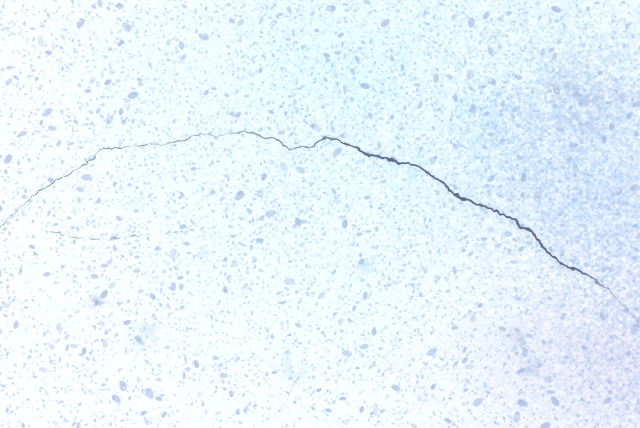
Write a Shadertoy shader that draws this texture.

```glsl
// Pale, sun-bleached stone crossed by a thin jagged crack and a fainter branch.
// Soft tint fields and mottled noise form the ground, jittered grids of small
// ellipses form the speckles, and noise-warped polylines form the cracks.

float hash(vec2 p) {
    vec3 q = fract(p.xyx * vec3(0.1031, 0.1030, 0.0973));
    q += dot(q, q.yzx + 33.33);
    return fract((q.x + q.y) * q.z);
}

float noise(vec2 p) {
    vec2 i = floor(p), f = fract(p);
    f = f * f * (3.0 - 2.0 * f);
    return mix(mix(hash(i), hash(i + vec2(1, 0)), f.x),
               mix(hash(i + vec2(0, 1)), hash(i + vec2(1, 1)), f.x), f.y);
}

float fbm(vec2 p) {
    float sum = 0.0, amp = 0.5;
    for (int i = 0; i < 4; i++) {
        sum += amp * noise(p);
        p = mat2(1.6, 1.2, -1.2, 1.6) * p + 7.3;
        amp *= 0.5;
    }
    return sum / 0.9375;
}

float glow(vec2 p, vec2 center, vec2 size) {
    vec2 d = (p - center) / size;
    return exp(-dot(d, d));
}

float segment(vec2 p, vec2 a, vec2 b) {
    vec2 ab = b - a;
    return length(p - a - ab * clamp(dot(p - a, ab) / dot(ab, ab), 0.0, 1.0));
}

// One jittered ellipse per grid cell; returns its coverage
float speckles(vec2 p, float scale, float chance, float radius, float seed) {
    float turn = seed * 0.7;
    p = mat2(cos(turn), sin(turn), -sin(turn), cos(turn)) * p * scale + seed * 17.0;
    vec2 cell = floor(p);
    vec2 d = fract(p) - 0.3 - 0.4 * vec2(hash(cell + 3.1), hash(cell + 8.7));
    float a = 6.283 * hash(cell + 5.3);
    d = mat2(cos(a), sin(a), -sin(a), cos(a)) * d;
    d.x *= 0.6;
    float r = radius * mix(0.45, 1.0, hash(cell + 21.9));
    float aa = 0.7 * scale / iResolution.y;
    float weight = mix(0.35, 1.0, hash(cell + 41.0));
    return weight * step(hash(cell + 13.7), chance) * (1.0 - smoothstep(r - aa, r + aa, length(d)));
}

void mainImage(out vec4 fragColor, in vec2 fragCoord) {
    vec2 p = fragCoord / iResolution.y;
    float px = 1.0 / iResolution.y;
    float cloud = fbm(p * 6.0);

    // Broad tints: cyan above, blue at right, lavender at lower right
    float cyan = glow(p, vec2(0.98, 0.88), vec2(0.62, 0.40)) + 0.35 * glow(p, vec2(0.8, 0.4), vec2(0.5, 0.4));
    float blue = glow(p, vec2(1.40, 0.68), vec2(0.30, 0.24)) + 0.8 * glow(p, vec2(1.52, 0.42), vec2(0.22, 0.22));
    float lavender = glow(p, vec2(1.52, 0.13), vec2(0.34, 0.27));
    vec3 col = vec3(0.99, 1.0, 1.0);
    col = mix(col, vec3(0.89, 0.99, 1.0), clamp(cyan * (0.55 + 0.6 * cloud), 0.0, 1.0));
    col = mix(col, vec3(0.81, 0.89, 0.99), clamp(blue * (0.35 + 0.8 * cloud), 0.0, 1.0));
    col = mix(col, vec3(0.87, 0.88, 0.97), clamp(lavender * (0.5 + 0.7 * cloud), 0.0, 1.0));

    // Fine grain, strongest in the tinted regions
    float rough = clamp(0.12 + 0.4 * cyan + 0.75 * blue + 0.6 * lavender, 0.0, 1.0);
    float grain = 0.6 * noise(p * vec2(120.0, 150.0)) + 0.4 * noise(p.yx * 260.0 + 9.0) - 0.5;
    col += rough * grain * vec3(0.26, 0.20, 0.09);

    // Stains: center, radius, strength
    vec4 stains[11] = vec4[11](
        vec4(0.32, 0.54, 0.025, 0.4), vec4(0.49, 0.42, 0.028, 0.55),
        vec4(0.34, 0.22, 0.030, 0.6), vec4(0.855, 0.385, 0.022, 0.6),
        vec4(0.225, 0.292, 0.013, 1.1), vec4(0.685, 0.135, 0.038, 0.45),
        vec4(1.21, 0.205, 0.022, 0.8), vec4(1.24, 0.145, 0.022, 0.7),
        vec4(1.35, 0.77, 0.075, 0.7), vec4(1.12, 0.71, 0.055, 0.45),
        vec4(0.94, 0.60, 0.045, 0.5));
    float mottled = smoothstep(0.3, 0.7, fbm(p * 55.0));
    for (int i = 0; i < 11; i++) {
        vec4 s = stains[i];
        float k = s.w * mottled * glow(p, s.xy, s.zz);
        vec3 tint = mix(vec3(0.77, 0.93, 0.98), vec3(0.68, 0.74, 0.88), smoothstep(0.5, 0.75, s.w));
        col = mix(col, tint, min(k, 1.0));
    }

    // Speckles from tiny and dense to large and sparse
    for (int i = 0; i < 5; i++) {
        float k = float(i);
        float cover = speckles(p, 92.0 - 16.0 * k, (0.24 + 0.32 * rough) / (1.0 + 0.35 * k), 0.22, k + 1.0);
        vec3 tint = mix(vec3(0.70, 0.82, 0.97), vec3(0.64, 0.70, 0.86), 0.2 * k);
        col = mix(col, tint, 0.75 * cover);
    }
    col = mix(col, vec3(0.99, 1.0, 1.0), 0.7 * speckles(p, 75.0, 0.4 * rough, 0.24, 9.0));

    // Main crack and branch, roughened by warping the plane
    vec2 q = p + 0.016 * (vec2(fbm(p * 28.0), fbm(p * 28.0 + 40.0)) - 0.5)
               + 0.005 * (vec2(noise(p * 130.0), noise(p * 130.0 + 60.0)) - 0.5);
    vec2 crack[19] = vec2[19](
        vec2(-0.02, 0.45), vec2(0.078, 0.547), vec2(0.166, 0.594), vec2(0.244, 0.652),
        vec2(0.40, 0.664), vec2(0.469, 0.688), vec2(0.605, 0.689), vec2(0.674, 0.654),
        vec2(0.732, 0.656), vec2(0.762, 0.682), vec2(0.859, 0.641), vec2(0.986, 0.605),
        vec2(1.064, 0.547), vec2(1.182, 0.496), vec2(1.24, 0.457), vec2(1.289, 0.40),
        vec2(1.367, 0.359), vec2(1.42, 0.325), vec2(1.51, 0.22));
    vec2 branch[6] = vec2[6](vec2(0.098, 0.461), vec2(0.176, 0.445), vec2(0.244, 0.4375),
        vec2(0.3125, 0.453), vec2(0.371, 0.447), vec2(0.469, 0.473));
    float dMain = 1e3, dBranch = 1e3;
    for (int i = 0; i < 18; i++) dMain = min(dMain, segment(q, crack[i], crack[i + 1]));
    for (int i = 0; i < 5; i++) dBranch = min(dBranch, segment(q, branch[i], branch[i + 1]));
    float depth = smoothstep(0.55, 0.9, p.x) * (1.0 - smoothstep(1.34, 1.44, p.x));
    float broken = smoothstep(0.2, 0.6, noise(p * 45.0));
    float width = mix(0.0008, 0.0021, depth);
    float line = 1.0 - smoothstep(width - 0.7 * px, width + 0.9 * px, dMain);
    col = mix(col, vec3(0.72, 0.78, 0.88), 0.35 * exp(-dMain * 220.0) * (0.4 + depth));
    col = mix(col, vec3(0.34, 0.39, 0.50), line * mix(0.3 + 0.45 * broken, 0.95, depth) * (1.0 - 0.6 * smoothstep(1.40, 1.47, p.x)));
    float thin = 1.0 - smoothstep(0.0008 - 0.7 * px, 0.0008 + 0.9 * px, dBranch);
    col = mix(col, vec3(0.50, 0.58, 0.70), 0.75 * thin * broken * (1.0 - smoothstep(0.36, 0.47, p.x)));

    fragColor = vec4(clamp(col, 0.0, 1.0), 1.0);
}
```
